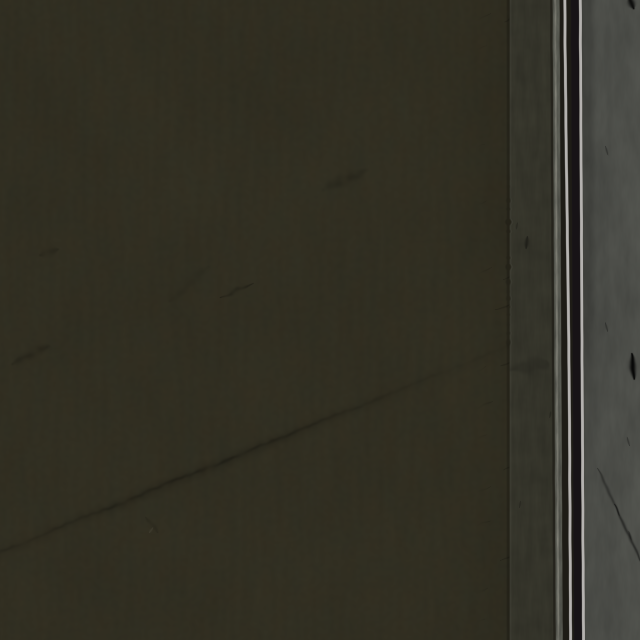
Reproduce this texture procedurally as a WebGL 2 fragment shader.

```glsl
#version 300 es
precision highp float;
// Dark olive painted board with a long diagonal crack, beside a batten, metal rails and a grey board.

uniform vec2 u_resolution;
out vec4 outColor;

const vec3 OLIVE = vec3(0.190, 0.180, 0.130);
const vec3 BATTEN = vec3(0.203, 0.201, 0.163);
const vec3 GREY_BOARD = vec3(0.290, 0.295, 0.276);
const vec3 RAIL_GREY = vec3(0.330, 0.335, 0.305);
const vec3 RAIL_PALE = vec3(0.450, 0.450, 0.415);
const vec3 RAIL_BRIGHT = vec3(0.710, 0.700, 0.690);
const vec3 GROOVE = vec3(0.118, 0.110, 0.088);
const vec3 DEEP_GAP = vec3(0.090, 0.076, 0.088);

float hash(vec2 p) {
  vec3 q = fract(vec3(p.xyx) * 0.1031);
  q += dot(q, q.yzx + 33.33);
  return fract((q.x + q.y) * q.z);
}

float gradientAt(vec2 cell, vec2 offset) {
  float angle = 6.2832 * hash(cell);
  return dot(vec2(cos(angle), sin(angle)), offset);
}

float gradientNoise(vec2 p) {
  vec2 i = floor(p), f = fract(p);
  vec2 u = f * f * f * (f * (f * 6.0 - 15.0) + 10.0);
  vec2 e = vec2(1.0, 0.0);
  float low = mix(gradientAt(i, f), gradientAt(i + e, f - e), u.x);
  float high = mix(gradientAt(i + e.yx, f - e.yx), gradientAt(i + 1.0, f - 1.0), u.x);
  return mix(low, high, u.y);
}

float fbm(vec2 p) {
  float sum = 0.0, gain = 0.6;
  for (int i = 0; i < 4; i++) {
    sum += gain * gradientNoise(p);
    p = p * 2.03 + 17.0;
    gain *= 0.5;
  }
  return sum;
}

// Soft coverage of the interval [a, b].
float band(float x, float a, float b, float soft) {
  return smoothstep(a - soft, a + soft, x) - smoothstep(b - soft, b + soft, x);
}

// Soft stroke from a to b that thins out at both ends.
float scratch(vec2 p, vec2 a, vec2 b, float width) {
  vec2 ab = b - a;
  float t = clamp(dot(p - a, ab) / dot(ab, ab), 0.0, 1.0);
  float taper = 0.35 + 2.6 * t * (1.0 - t);
  float d = length(p - a - ab * t) / (width * taper);
  return exp(-d * d);
}

// Small tilted flecks, at most one in each grid cell.
float flecks(vec2 p, vec2 grid, vec2 slant, float density) {
  vec2 cell = floor(p * grid);
  vec2 center = (cell + 0.3 + 0.4 * vec2(hash(cell + 3.0), hash(cell + 9.0))) / grid;
  float present = step(1.0 - density, hash(cell + 21.0));
  return present * scratch(p, center - slant, center + slant, 0.0016);
}

vec3 oliveBoard(vec2 p) {
  float mottle = fbm(p * vec2(6.0, 5.0));
  float grain = gradientNoise(p * vec2(95.0, 9.0)) + gradientNoise(p * 100.0);
  vec3 col = OLIVE * (1.0 + 0.07 * mottle + 0.034 * grain);
  col += vec3(0.007, -0.002, -0.005) * gradientNoise(p * vec2(42.0, 22.0));
  col *= 1.0 - 0.05 * smoothstep(0.70, 0.80, p.x);

  // Long crack, broken along its length, with a soft shadow around it.
  float wobble = 0.004 * gradientNoise(vec2(p.x * 13.0, 4.0)) + 0.0025 * gradientNoise(p * 75.0);
  float d = (p.y - 0.138 - 0.405 * p.x - wobble) * 0.927;
  float depth = (0.55 + 0.45 * band(p.x, 0.14, 0.50, 0.1)) * (1.0 - 0.6 * smoothstep(0.54, 0.72, p.x));
  float broken = clamp(0.75 + 1.1 * gradientNoise(vec2(p.x * 38.0, 6.0)), 0.25, 1.0);
  float line = broken * exp(-pow(d / 0.0028, 2.0));
  float halo = exp(-pow((d + 0.001) / 0.0085, 2.0));
  col *= 1.0 - depth * (0.18 * line + 0.11 * halo);

  // Short blurred dents running along the same diagonal.
  vec2 q = p + 0.004 * vec2(gradientNoise(p * 55.0), gradientNoise(p * 55.0 + 7.0));
  float patchy = clamp(0.75 + 1.1 * gradientNoise(p * 60.0), 0.2, 1.0);
  col *= 1.0 - 0.24 * patchy * scratch(q, vec2(0.345, 0.535), vec2(0.395, 0.558), 0.0033);
  col *= 1.0 - 0.17 * patchy * scratch(q, vec2(0.020, 0.431), vec2(0.078, 0.460), 0.0070);
  col *= 1.0 - 0.14 * patchy * scratch(q, vec2(0.063, 0.601), vec2(0.090, 0.610), 0.0065);
  col *= 1.0 - 0.14 * patchy * scratch(q, vec2(0.505, 0.704), vec2(0.574, 0.733), 0.0085);
  col *= 1.0 - 0.07 * patchy * scratch(q, vec2(0.265, 0.530), vec2(0.325, 0.583), 0.0080);
  col *= 1.0 - 0.11 * patchy * scratch(q, vec2(0.228, 0.192), vec2(0.246, 0.170), 0.0030);
  col += 0.04 * scratch(q, vec2(0.233, 0.167), vec2(0.238, 0.176), 0.0020);

  // Faint slanted nicks close to the joint.
  float nicks = flecks(q, vec2(22.0, 20.0), vec2(0.012, 0.005), 0.55);
  return col * (1.0 - 0.16 * nicks * smoothstep(0.74, 0.78, p.x));
}

vec3 battenStrip(vec2 p) {
  float grain = fbm(p * vec2(90.0, 14.0));
  vec3 col = BATTEN * (1.0 + 0.15 * grain + 0.10 * fbm(p * vec2(24.0, 34.0)));
  vec2 q = p + 0.012 * vec2(gradientNoise(p * 60.0), gradientNoise(p * 60.0 + 5.0));
  col *= 1.0 - 0.13 * scratch(q, vec2(0.803, 0.426), vec2(0.857, 0.432), 0.012);
  col *= 1.0 - 0.35 * scratch(p, vec2(0.822, 0.612), vec2(0.824, 0.630), 0.003);
  return col * (1.0 - 0.20 * flecks(p, vec2(40.0, 16.0), vec2(0.001, 0.005), 0.12));
}

vec3 greyBoard(vec2 p) {
  float tone = 0.16 * fbm(p * vec2(24.0, 7.0)) + 0.10 * fbm(p * vec2(80.0, 22.0));
  vec3 col = GREY_BOARD * (1.0 + tone + 0.06 * smoothstep(0.94, 1.0, p.x));
  col *= 1.0 - 0.13 * band(p.x, 0.900, 0.928, 0.008) * smoothstep(0.2, 0.55, p.y);
  col *= 1.0 - 0.28 * flecks(p, vec2(32.0, 15.0), vec2(-0.002, 0.007), 0.16);
  vec2 q = p + 0.002 * vec2(gradientNoise(p * 60.0), 0.0);
  col *= 1.0 - 0.30 * scratch(q, vec2(0.934, 0.268), vec2(0.968, 0.195), 0.0026);
  col *= 1.0 - 0.42 * scratch(q, vec2(0.960, 0.212), vec2(1.004, 0.118), 0.0026);
  col *= 1.0 - 0.90 * scratch(q, vec2(0.987, 0.447), vec2(0.990, 0.408), 0.0042);
  return col * (1.0 - 0.80 * scratch(p, vec2(0.983, 1.004), vec2(0.990, 0.987), 0.0050));
}

void main() {
  vec2 p = gl_FragCoord.xy / u_resolution;
  float soft = max(0.0012, 0.7 / u_resolution.x);

  // Joint between board and batten, chipped along its middle stretch.
  float chips = max(0.0, gradientNoise(vec2(3.0, p.y * 85.0))) * band(p.y, 0.47, 0.70, 0.04);
  float joint = 0.7960 + 0.006 * chips;
  vec3 col = mix(oliveBoard(p), battenStrip(p), smoothstep(joint - soft, joint + soft, p.x));
  col *= 1.0 - 0.22 * band(p.x, joint - 0.004 - 0.012 * chips, joint, 0.002);
  col += 0.030 * band(p.x, joint + 0.001, joint + 0.003, soft);

  // Rails lean right toward the bottom; the inner bright one leans the most.
  float drop = 1.0 - p.y;
  float x = p.x - 0.005 * drop + 0.0005 * gradientNoise(vec2(2.0, p.y * 22.0));
  float inner = x - 0.004 * smoothstep(0.0, 0.7, drop);
  float wear = 1.0 + 0.3 * fbm(vec2(p.x * 160.0, p.y * 24.0));
  col = mix(col, GROOVE, 0.7 * band(x, 0.8595, 0.8635, soft));
  col = mix(col, RAIL_GREY * wear, band(x, 0.8635, 0.8745, soft));
  col = mix(col, RAIL_PALE * wear, band(x, 0.8660, 0.8690, soft));
  col = mix(col, GROOVE, band(x, 0.8745, 0.8930, soft));
  col = mix(col, DEEP_GAP, band(x, 0.8920, 0.9045, soft));
  col = mix(col, RAIL_BRIGHT * (0.85 + 0.15 * wear), band(inner, 0.8803, 0.8848, soft));
  col = mix(col, RAIL_BRIGHT, band(x, 0.9045, 0.9092, soft));
  col = mix(col, greyBoard(p), smoothstep(0.9092 - soft, 0.9092 + soft, x));
  outColor = vec4(col, 1.0);
}
```
